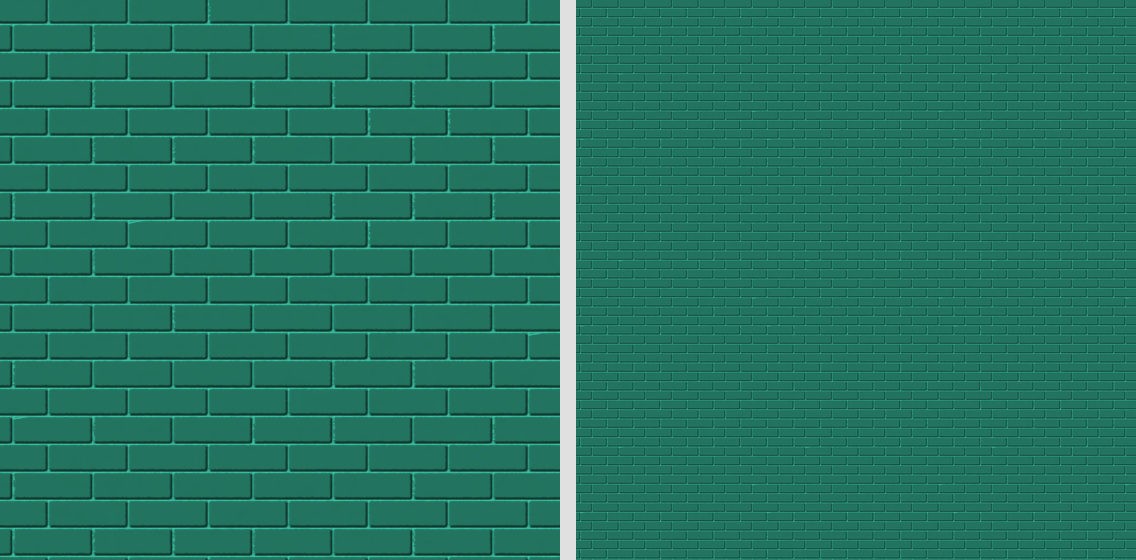
Left: one tile. Right: repeated 3 by 3.
This texture is drawn by a Shadertoy shader. Its source:

```glsl
// Green painted brick wall: offset rows of bevelled bricks with rough, chipped edges.

const vec2 BRICKS = vec2(7.0, 20.0);        // repeats across and down
const float ROW_BASE = 0.16;                // height of the lowest joint, in rows
const vec2 ROW_SHIFT = vec2(0.155, 0.597);  // joint offset of even and odd rows, in bricks
const float JOINT = 0.0004;                 // half width of the open joint
const float BEVEL = 0.0062;                 // corner radius and bevel depth

const vec3 FACE = vec3(0.133, 0.453, 0.373);
const vec3 SHADOW = vec3(0.055, 0.215, 0.18);
const vec3 HIGHLIGHT = vec3(0.23, 0.77, 0.645);

float hash(vec2 p, float seed) {
    vec3 q = fract(vec3(p.xyx) * vec3(0.1031, 0.1030, 0.0973) + seed * 0.137);
    q += dot(q, q.yzx + 33.33);
    return fract((q.x + q.y) * q.z);
}

// Value noise over the unit square that wraps at its edges
float noise(vec2 uv, float cells) {
    vec2 p = uv * cells;
    vec2 i = floor(p);
    vec2 f = fract(p);
    f = f * f * (3.0 - 2.0 * f);
    vec2 a = mod(i, cells);
    vec2 b = mod(i + 1.0, cells);
    return mix(mix(hash(a, 0.0), hash(vec2(b.x, a.y), 0.0), f.x),
               mix(hash(vec2(a.x, b.y), 0.0), hash(b, 0.0), f.x), f.y);
}

// 1 near zero, fading to 0 between the two distances
float band(float d, float inner, float outer) {
    return 1.0 - smoothstep(inner, outer, d);
}

// Bright crumbs along the left and top edges; edge = distance from each
float crumbs(vec2 edge, vec2 id, float odd, float grain) {
    float leftWear = mix(0.25, 1.0, step(mix(0.55, 0.9, odd), hash(id, 1.0)));
    float topWear = step(mix(0.70, 0.95, odd), hash(id, 2.0));
    float zone = max(leftWear * band(edge.x, 0.002, 0.0065),
                     0.7 * topWear * band(edge.y, 0.002, 0.0055));
    return zone * smoothstep(0.35, 0.75, grain);
}

// Curved flake at the upper left corner of a few bricks
float chip(vec2 edge, vec2 id, float odd, float grain) {
    float present = step(mix(0.995, 0.94, odd), hash(id, 3.0));
    float along = clamp(edge.x / 0.036, 0.0, 1.0);
    float depth = 0.0065 * (1.0 - along) + 0.001 * (grain - 0.5);
    float rim = band(abs(edge.y - depth), 0.0006, 0.0022);
    return present * rim * (1.0 - smoothstep(0.8, 1.0, along));
}

vec3 wall(vec2 uv) {
    // Brick cell and position inside it
    vec2 grid = uv * BRICKS;
    grid.y -= ROW_BASE;
    float odd = mod(floor(grid.y), 2.0);
    grid.x -= mix(ROW_SHIFT.x, ROW_SHIFT.y, odd);
    vec2 id = mod(floor(grid), BRICKS);
    vec2 size = 1.0 / BRICKS;
    vec2 local = fract(grid) * size;
    vec2 edge = vec2(local.x, size.y - local.y);

    // Rounded bevel with a slightly uneven outline
    float grain = noise(uv, 320.0);
    float wobble = (noise(uv, 90.0) - 0.5) * 0.0004 + (grain - 0.5) * 0.0009;
    vec2 p = local - 0.5 * size;
    vec2 corner = max(abs(p) - 0.5 * size + JOINT + BEVEL, 0.0);
    float reach = length(corner);
    vec2 normal = sign(p) * corner / max(reach, 1e-5);
    float inside = BEVEL - reach + wobble;

    // Light from above, with a weaker and grainier share from the left
    float side = 0.35 + 0.3 * grain;
    float lit = max(normal.y, 0.0) + side * max(-normal.x, 0.0);
    float dark = max(-normal.y, 0.0) + 0.95 * max(normal.x, 0.0);
    float glow = 0.88 * band(inside, 0.0011, 0.003) + 0.12 * band(inside, 0.002, 0.006);
    lit = min(lit, 1.0) * glow;
    dark = min(dark, 1.0) * band(inside, 0.0016, 0.0054);

    vec3 color = FACE * (1.0 + 0.02 * (noise(uv, 60.0) - 0.5));
    color = mix(color, SHADOW, dark);

    // Paint gathered where joints cross
    float gap = smoothstep(0.0002, 0.0014, -inside);
    color = mix(color, mix(FACE, HIGHLIGHT, 0.4 * grain + 0.1), gap);
    float pool = band(length((local - vec2(0.0012, 0.0018)) * vec2(0.8, 1.0)), 0.001, 0.0042);
    color = mix(color, HIGHLIGHT, pool * (0.35 + 0.4 * grain));

    // Worn edges
    float wear = max(crumbs(edge, id, odd, grain), chip(edge, id, odd, grain));
    return mix(color, HIGHLIGHT, max(lit, 0.85 * wear));
}

void mainImage(out vec4 fragColor, in vec2 fragCoord) {
    // Average of a 3 by 3 grid of samples smooths all edges
    vec3 sum = vec3(0.0);
    for (int i = 0; i < 9; i++) {
        vec2 offset = vec2(float(i % 3), float(i / 3)) / 3.0 - 1.0 / 3.0;
        sum += wall((fragCoord + offset) / iResolution.xy);
    }
    fragColor = vec4(sum / 9.0, 1.0);
}
```
